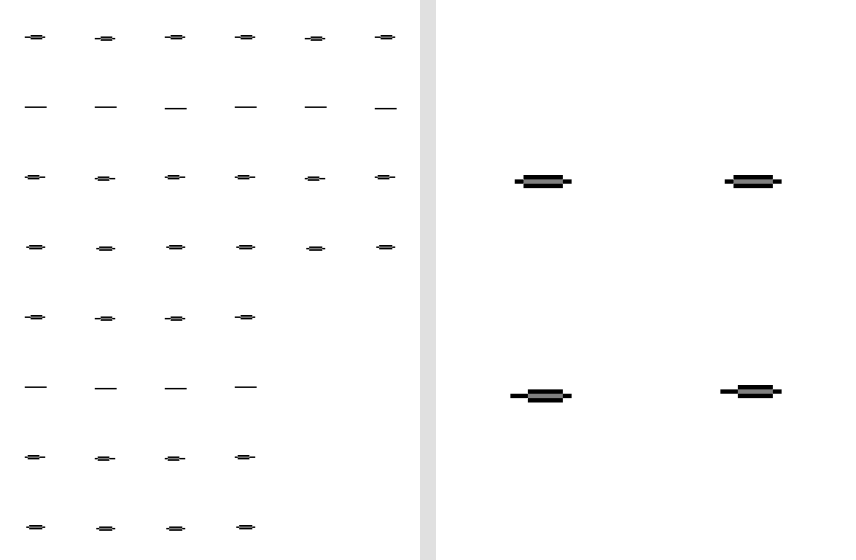
Left: the whole. Right: its middle third, enlarged.
A WebGL 1 fragment shader for this pattern:

```glsl
precision highp float;
// A sheet of 6 by 8 cells, each holding a small rod: a thin wire through a
// hollow sleeve that changes with the row. Each cell is a 48 unit square; bars
// are drawn by box coverage, and some columns sit one unit lower.

uniform vec2 u_resolution;

// Share of a pixel of size px at p that lies within the bar lo..hi.
float bar(vec2 p, vec2 lo, vec2 hi, vec2 px) {
  vec2 span = min(p + 0.5 * px, hi) - max(p - 0.5 * px, lo);
  vec2 cover = clamp(span / px, 0.0, 1.0);
  return cover.x * cover.y;
}

void main() {
  // Sheet coordinates in units, with y running down from the top.
  vec2 px = vec2(288.0, 384.0) / u_resolution;
  vec2 sheet = gl_FragCoord.xy * px;
  sheet.y = 384.0 - sheet.y;
  vec2 cell = floor(sheet / 48.0);
  vec2 p = mod(sheet, 48.0);

  float frame = mod(cell.y, 4.0);
  float upper = 1.0 - step(4.0, cell.y);
  float filled = max(upper, 1.0 - step(4.0, cell.x));

  // One unit of bobbing: every third column above, the middle pair below.
  float lowered = frame == 1.0 ? 2.0 : 1.0;
  float bobAbove = 1.0 - step(0.5, abs(mod(cell.x, 3.0) - lowered));
  float bobBelow = 1.0 - step(1.0, abs(cell.x - 1.5));
  p.y -= 25.0 + mix(bobBelow, bobAbove, upper);

  // Left and right ends of the wire and of the sleeve in each frame.
  vec2 wire = vec2(17.0, 31.0);
  vec2 sleeve = vec2(21.0, 29.0);
  if (frame == 1.0) {
    wire.y = 32.0;
    sleeve = vec2(0.0);
  } else if (frame == 2.0) {
    sleeve = vec2(19.0, 27.0);
  } else if (frame == 3.0) {
    wire.x = 18.0;
    sleeve.x = 20.0;
  }

  // Black wire and sleeve, with a grey core along the sleeve.
  float wireInk = bar(p, vec2(wire.x, 0.0), vec2(wire.y, 1.0), px);
  float sleeveInk = bar(p, vec2(sleeve.x, -1.0), vec2(sleeve.y, 2.0), px);
  float core = bar(p, vec2(sleeve.x, 0.0), vec2(sleeve.y, 1.0), px);
  float ink = max(wireInk, sleeveInk) - 0.5 * core;

  gl_FragColor = vec4(vec3(1.0 - ink * filled), 1.0);
}
```
